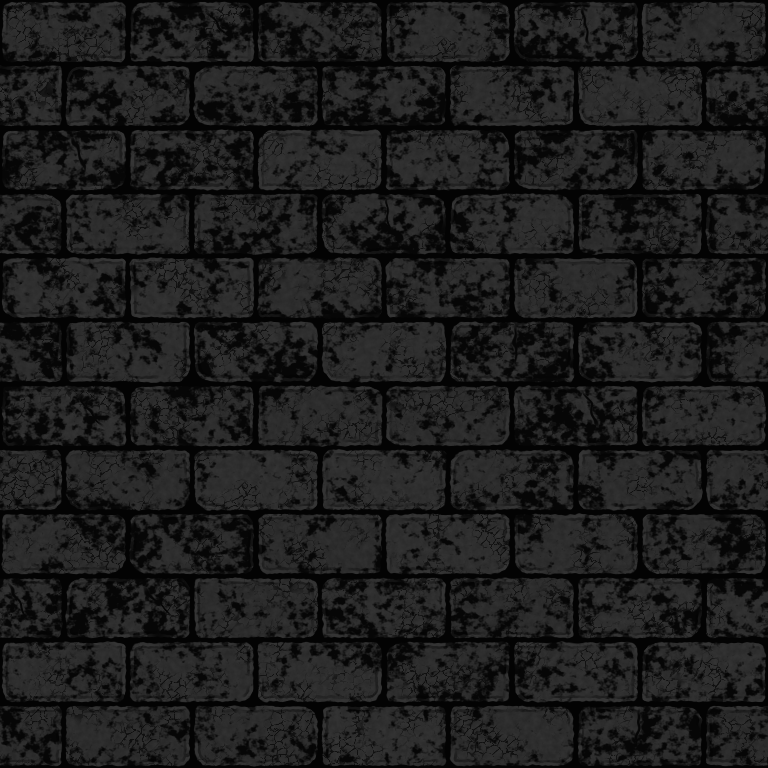
A Shadertoy shader for this texture:

```glsl
// Dark, weathered brick wall in running bond: 6 bricks across, 12 courses down.
// Each brick is a rounded box with its own corner radii, seeded gradient noise
// for the worn patches, cellular crackle, and a thin pale rim along its edge.

const vec2 GRID = vec2(6.0, 12.0);          // bricks across, courses down
const vec2 BRICK_HALF = vec2(0.96, 0.462);  // half size, in course heights
const vec3 MORTAR = vec3(0.012);
const vec3 WORN = vec3(0.022);
const vec3 FACE = vec3(0.178);
const vec3 RIM = vec3(0.215);

vec2 hash2(vec2 p) {
    vec3 h = fract(p.xyx * vec3(0.1031, 0.1030, 0.0973));
    h += dot(h, h.yzx + 33.33);
    return fract((h.xx + h.yz) * h.zy);
}

float cornerGradient(vec2 cell, vec2 corner, vec2 f) {
    float angle = 6.2832 * hash2(cell + corner).x;
    return dot(vec2(cos(angle), sin(angle)), f - corner);
}

float gradientNoise(vec2 p) {
    vec2 i = floor(p), f = fract(p);
    vec2 u = f * f * f * (f * (f * 6.0 - 15.0) + 10.0);
    float low = mix(cornerGradient(i, vec2(0, 0), f), cornerGradient(i, vec2(1, 0), f), u.x);
    float high = mix(cornerGradient(i, vec2(0, 1), f), cornerGradient(i, vec2(1, 1), f), u.x);
    return mix(low, high, u.y);
}

float fbm(vec2 p) {
    float sum = 0.0, amplitude = 0.55;
    for (int i = 0; i < 3; i++) {
        sum += amplitude * gradientNoise(p);
        p = mat2(1.6, 1.2, -1.2, 1.6) * p + 7.3;
        amplitude *= 0.55;
    }
    return sum;
}

// Gap between the two nearest cell points: zero along the cell borders.
float cellBorder(vec2 p) {
    vec2 i = floor(p), f = fract(p);
    float nearest = 8.0, second = 8.0;
    for (int y = -1; y <= 1; y++)
    for (int x = -1; x <= 1; x++) {
        vec2 cell = vec2(x, y);
        float d = length(cell + hash2(i + cell) - f);
        second = min(second, max(nearest, d));
        nearest = min(nearest, d);
    }
    return second - nearest;
}

float roundedBox(vec2 p, vec2 halfSize, float radius) {
    vec2 q = abs(p) - halfSize + radius;
    return length(max(q, 0.0)) + min(max(q.x, q.y), 0.0) - radius;
}

// Signed distance to a brick with irregular corners and a rough outline.
float brickDistance(vec2 f, vec2 id, vec2 seeded) {
    float chip = hash2(id * 3.0 + sign(f) + 17.0).x;
    float radius = mix(0.07, 0.28, chip * chip);
    return roundedBox(f, BRICK_HALF, radius) + 0.025 * gradientNoise(seeded * 4.0)
         + 0.02 * gradientNoise(seeded * 13.0);
}

// Amount of dark wear on the face, 0 to 1.
float wearAmount(vec2 p, float age, float edgeDepth) {
    float patches = fbm(p * 1.7);
    float grain = fbm(p * vec2(6.5, 7.5) + 40.0);
    float edgeWear = 0.10 * (1.0 - smoothstep(0.03, 0.22, edgeDepth));
    float wear = smoothstep(-0.04, 0.37, patches + 1.1 * grain + age + edgeWear);
    float crackle = 1.0 - smoothstep(0.03, 0.17, cellBorder(p * 7.5 + 0.8 * grain));
    float crackled = smoothstep(-0.05, 0.2, fbm(p * 1.4 + 90.0));
    return max(wear, 0.75 * crackle * crackled);
}

// One slanted fissure of limited length.
float fissure(vec2 f, vec2 seeded, vec2 random) {
    float angle = mix(0.6, 2.4, random.y);
    vec2 along = vec2(cos(angle), sin(angle));
    vec2 q = f - vec2(random.y - 0.5, 0.1);
    float across = q.x * along.y - q.y * along.x + 0.09 * gradientNoise(seeded * 5.0);
    float line = 1.0 - smoothstep(0.008, 0.035, abs(across));
    return line * (1.0 - smoothstep(0.2, 0.38, abs(dot(q, along))));
}

void mainImage(out vec4 fragColor, in vec2 fragCoord) {
    // Brick cell and local position, even courses shifted by half a brick
    vec2 p = fragCoord / iResolution.xy * GRID;
    float course = floor(p.y);
    p.x += 0.5 * mod(course + 1.0, 2.0);
    vec2 id = mod(floor(p), GRID);
    vec2 f = (fract(p) - 0.5) * vec2(2.0, 1.0);
    vec2 random = hash2(id + 5.0);
    vec2 seeded = f + 50.0 * hash2(id + 71.0);
    float pixel = GRID.y / iResolution.y;

    // Face with fine mottling, wear and an occasional fissure
    float d = brickDistance(f, id, seeded);
    float wear = wearAmount(seeded, 0.26 * (random.x - 0.5), -d);
    wear = max(wear, step(0.86, random.x) * fissure(f, seeded, random));
    float mottle = 0.05 * fbm(seeded * 9.0 + 20.0) + 0.012 * (random.y - 0.5);
    vec3 color = mix(FACE + mottle, WORN, wear);

    // Pale broken rim with a faint groove behind it
    float rim = 1.0 - smoothstep(0.012, 0.018 + pixel, abs(d + 0.025));
    float groove = 1.0 - smoothstep(0.01, 0.015 + pixel, abs(d + 0.07));
    float intact = smoothstep(-0.25, 0.2, gradientNoise(seeded * 3.0 + 11.0));
    color *= 1.0 - 0.3 * groove * intact;
    color = mix(color, RIM, rim * intact * (0.75 - 0.45 * wear));

    // Recessed mortar
    float cover = 1.0 - smoothstep(-0.7 * pixel, 0.7 * pixel, d);
    fragColor = vec4(mix(MORTAR, color, cover), 1.0);
}
```
